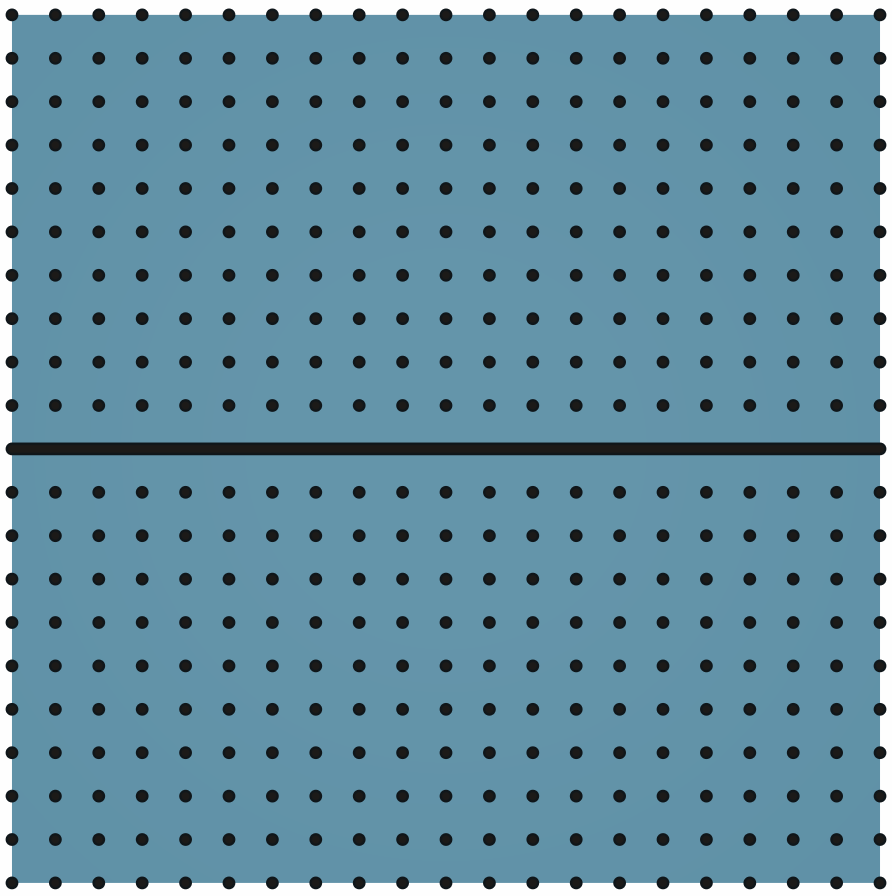
A WebGL 2 fragment shader for this pattern:

```glsl
#version 300 es
precision highp float;
// A blue square on white carries a 21 by 21 lattice of dark dots.
// The middle row is joined by a round-ended bar as thick as the dots.
// Dots come from rounding to lattice points; all edges use distances.

uniform vec2 u_resolution;
out vec4 fragColor;

const float INTERVALS = 20.0;      // steps between first and last dot
const float SPACING = 0.04844;     // in canvas heights
const float DOT_RADIUS = 0.0071;
const vec2 CENTRE = vec2(0.0, -0.0010);

const vec3 PAPER = vec3(0.995);
const vec3 BLUE_MIDDLE = vec3(0.394, 0.584, 0.667);
const vec3 BLUE_CORNER = vec3(0.376, 0.570, 0.655);
const vec3 INK = vec3(0.108, 0.102, 0.096);
const vec3 INK_RIM = vec3(0.060, 0.085, 0.100);

// Coverage of a shape from its signed distance.
float coverage(float dist, float pixel) {
    return clamp(0.5 - dist / pixel, 0.0, 1.0);
}

float squareDistance(vec2 p, float halfSide) {
    vec2 d = abs(p) - halfSide;
    return length(max(d, 0.0)) + min(max(d.x, d.y), 0.0);
}

// Distance to the nearest dot of a finite, centred lattice.
float latticeDistance(vec2 p, float spacing, float halfCount, float radius) {
    vec2 cell = clamp(round(p / spacing), -halfCount, halfCount);
    return length(p - cell * spacing) - radius;
}

// Distance to a horizontal bar with round ends.
float barDistance(vec2 p, float halfLength, float radius) {
    p.x -= clamp(p.x, -halfLength, halfLength);
    return length(p) - radius;
}

void main() {
    float pixel = 1.0 / u_resolution.y;
    vec2 p = (gl_FragCoord.xy - 0.5 * u_resolution) * pixel - CENTRE;
    float halfCount = 0.5 * INTERVALS;
    float halfSide = halfCount * SPACING;

    // Square with a faint fade towards the corners
    float fade = smoothstep(0.1, 0.68, length(p));
    vec3 blue = mix(BLUE_MIDDLE, BLUE_CORNER, fade);
    vec3 colour = mix(PAPER, blue, coverage(squareDistance(p, halfSide), pixel));

    // Dots and bar share one ink, slightly cooler at the rim
    float dots = latticeDistance(p, SPACING, halfCount, DOT_RADIUS);
    float bar = barDistance(p, halfSide, DOT_RADIUS);
    float mark = min(dots, bar);
    float rim = smoothstep(-0.55, -0.2, mark / DOT_RADIUS);
    vec3 ink = mix(INK, INK_RIM, rim);
    colour = mix(colour, ink, coverage(mark, pixel));

    fragColor = vec4(colour, 1.0);
}
```
